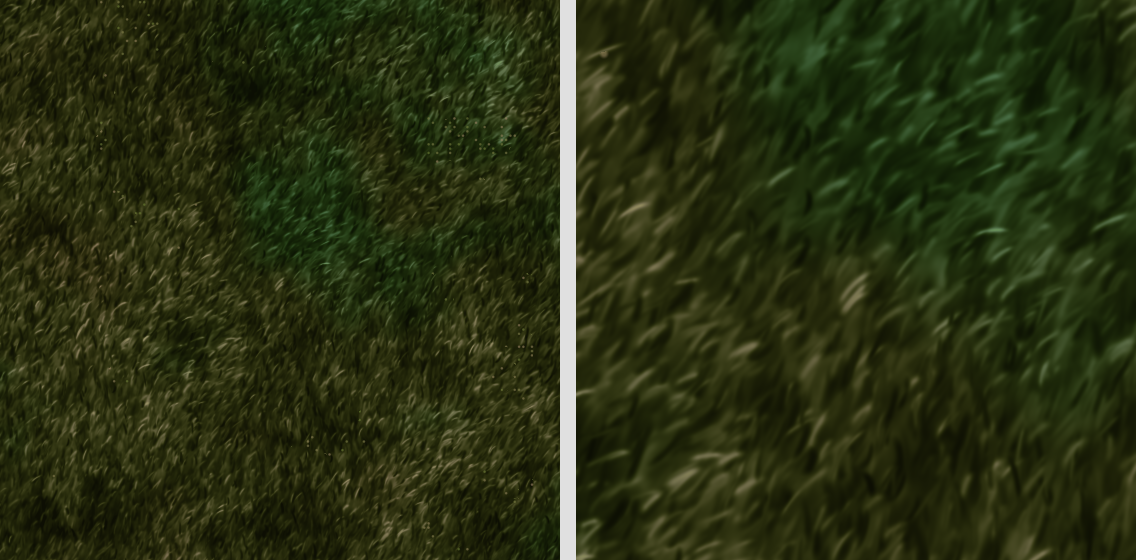
Left, the full canvas; right, a detail of the centre.
Write a three.js fragment shader that draws this texture.

```glsl
varying vec2 vUv;

#define BLADE_LAYERS 7
#define BLADE_CELLS 38.0
#define BLADE_WIDTH 0.125
#define BLADE_RANGE 2.6
#define BASE_LEAN 0.1
#define LEAN_SPREAD 0.9
#define MEDIAN_LIGHT 0.178
#define CONTRAST 0.44
#define FLECK_CELLS 130.0

float hash(vec2 p) {
  return fract(sin(dot(p, vec2(127.1, 311.7))) * 43758.5453);
}

float noise(vec2 p) {
  vec2 i = floor(p), f = fract(p);
  f = f * f * (3.0 - 2.0 * f);
  return mix(mix(hash(i), hash(i + vec2(1.0, 0.0)), f.x),
             mix(hash(i + vec2(0.0, 1.0)), hash(i + 1.0), f.x), f.y);
}

// Layered noise, centred on zero
float fbm(vec2 p) {
  float sum = 0.0, amp = 0.5;
  for (int i = 0; i < 4; i++) {
    sum += amp * (noise(p) - 0.5);
    p = mat2(0.8, 0.6, -0.6, 0.8) * p * 2.03 + 17.3;
    amp *= 0.55;
  }
  return sum;
}

vec2 rotate(vec2 p, float a) {
  float c = cos(a), s = sin(a);
  return vec2(c * p.x - s * p.y, s * p.x + c * p.y);
}

// Lay one sheet of curved, tapered blades over the tone below it
float bladeSheet(float tone, vec2 p, float seed, float lean) {
  vec2 cell = floor(p);
  for (int j = 1; j >= -1; j--) {
    for (int i = -1; i <= 1; i++) {
      vec2 id = cell + vec2(float(i), float(j));
      vec2 key = id + seed * 19.7;
      float a = hash(key), b = hash(key + 41.3), c = hash(key + 73.9);
      float shade = hash(key + 97.1) + c - 1.0;
      float angle = lean + (a - 0.5) * LEAN_SPREAD + 0.3 * shade;
      vec2 q = rotate(p - id - vec2(a, b), angle);
      float halfLength = mix(0.45, 0.95, fract(a * 7.0 + b * 5.0));
      float along = q.y / halfLength;
      float across = q.x - (c - 0.5) * 0.3 * (along * along - 0.3);
      float width = BLADE_WIDTH * mix(0.7, 1.3, b);
      float taper = smoothstep(1.0, 0.35, abs(along));
      float mask = 0.85 * taper * exp(-across * across / (width * width));
      tone = mix(tone, BLADE_RANGE * shade + 0.35 * along, mask);
    }
  }
  return tone;
}

void main() {
  vec2 uv = vUv;

  // Broad patches: growth direction, hue, dry tips and shadowed hollows
  float sway = fbm(uv * 5.0 + 3.1);
  float dryness = fbm(uv * 6.0 + 31.7);
  float lushness = fbm(uv * 3.2 + 58.2) + 0.12 * (uv.y - 0.5);
  float hollow = smoothstep(0.14, 0.34, fbm(uv * 9.0 + 83.4));
  float lean = BASE_LEAN + 0.4 + 1.1 * sway + 0.7 * dryness;

  // Undergrowth, then sheets of blades
  vec2 grain = rotate(uv, 0.35) * vec2(150.0, 45.0);
  float tone = 3.0 * (noise(grain) - 0.5) - 0.4;
  for (int k = 0; k < BLADE_LAYERS; k++) {
    float layer = float(k);
    vec2 p = rotate(uv, 0.25 * layer) * (BLADE_CELLS + 2.5 * layer);
    tone = bladeSheet(tone, p + layer * 7.37, layer + 1.0, lean - 0.25 * layer);
  }

  // Clumps and patches shift the light
  tone += 1.5 * fbm(uv * 24.0 + 11.9) + 2.0 * dryness - 1.3 * hollow;
  tone = clamp(tone, -2.6, 2.6);
  float light = MEDIAN_LIGHT * exp(CONTRAST * tone);

  // Dark olive to straw, tinted by lush and dry patches
  float straw = smoothstep(0.08, 0.45, light);
  vec3 hue = mix(vec3(0.84, 1.0, 0.2), vec3(1.0, 1.0, 0.68), straw);
  float green = smoothstep(-0.02, 0.3, lushness);
  hue *= mix(vec3(1.04, 0.99, 1.0), vec3(0.66, 1.0, 0.92), green);
  float brown = smoothstep(0.05, 0.3, -lushness);
  hue *= mix(vec3(1.0), vec3(1.04, 0.95, 1.0), brown);
  vec3 color = light * hue;

  // Rare tiny petals and leaf tips
  vec2 fleckCell = floor(uv * FLECK_CELLS);
  float pick = hash(fleckCell + 5.7);
  float patchy = smoothstep(0.16, 0.3, fbm(uv * 7.0 + 140.6));
  vec2 offset = fract(uv * FLECK_CELLS) - 0.5;
  float fleck = smoothstep(0.45, 0.1, length(offset));
  fleck *= step(0.998 - 0.2 * patchy, pick);
  vec3 petal = mix(vec3(0.42, 0.5, 0.2), vec3(0.62, 0.52, 0.4), hash(fleckCell + 9.2));
  color = mix(color, petal, 0.6 * fleck);

  gl_FragColor = vec4(color, 1.0);
}
```
